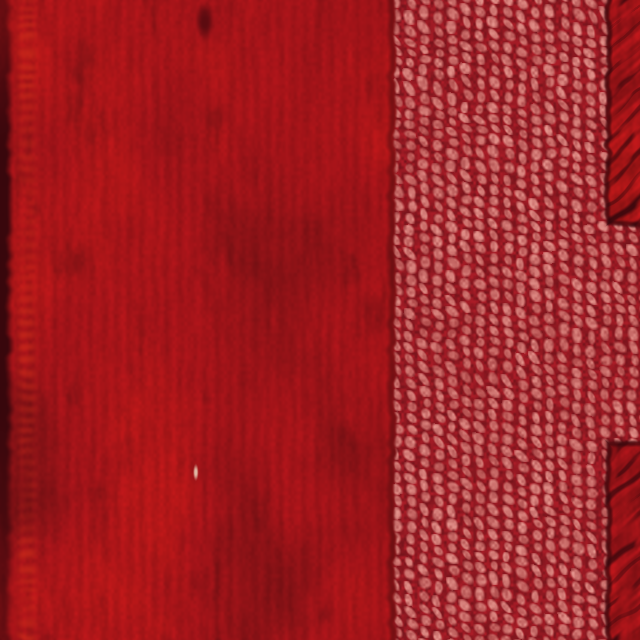
Write a WebGL 1 fragment shader that draws this texture.

```glsl
precision highp float;
// Red ribbed cloth beside a band of pink knitted stitches, with two slashed
// red patches on the right border. Bands are masks; stitches and ribs repeat
// by fract, and hashed value noise supplies the fading, stains and wear.
uniform vec2 u_resolution;

const vec3 RED = vec3(0.635, 0.075, 0.095);
const vec3 EMBER = vec3(0.74, 0.095, 0.09);
const vec3 SHADE = vec3(0.40, 0.06, 0.07);
const vec3 SEAM = vec3(0.20, 0.025, 0.045);
const vec3 GAP = vec3(0.57, 0.095, 0.13);
const vec3 ROSE = vec3(0.75, 0.36, 0.35);
const vec3 PINK = vec3(0.89, 0.58, 0.55);
const vec2 STITCHES = vec2(46.0, 54.0);   // repeats across and down

float hash(vec2 p) {
  vec3 q = fract(vec3(p.xyx) * 0.1031);
  q += dot(q, q.yzx + 33.33);
  return fract((q.x + q.y) * q.z);
}

float noise(vec2 p) {
  vec2 i = floor(p), f = fract(p);
  f = f * f * (3.0 - 2.0 * f);
  return mix(mix(hash(i), hash(i + vec2(1.0, 0.0)), f.x),
             mix(hash(i + vec2(0.0, 1.0)), hash(i + vec2(1.0, 1.0)), f.x), f.y);
}

float fbm(vec2 p) {
  float sum = 0.0, amp = 0.53;
  for (int i = 0; i < 4; i++) {
    sum += amp * noise(p);
    p = p * 2.03 + 17.3;
    amp *= 0.5;
  }
  return sum;
}

// Soft elliptical spot: 1 at its centre, 0 outside its radii.
float spot(vec2 p, vec2 centre, vec2 radii) {
  return 1.0 - smoothstep(0.2, 1.0, length((p - centre) / radii));
}

// Faded plain cloth with fine vertical ribs and stains.
vec3 ribbedCloth(vec2 p) {
  float stain = fbm(p * vec2(5.0, 3.5) + 4.0);
  float fibre = noise(p * vec2(150.0, 22.0));
  float grain = noise(p * vec2(210.0, 170.0));
  float rib = cos(6.28318 * (p.x * 51.0 + 0.25 * noise(p * vec2(8.0, 30.0))));
  vec3 c = mix(RED, EMBER, smoothstep(0.47, 0.80, stain) * 0.75);
  c = mix(c, SHADE, smoothstep(0.50, 0.20, stain) * 0.5);
  c = mix(c, SHADE, smoothstep(0.62, 0.95, fbm(p * vec2(24.0, 10.0))) * 0.6);
  c *= 1.0 + 0.035 * rib + 0.09 * (fibre - 0.5) + 0.08 * (grain - 0.5);
  // Warm selvedge stitches along the left border
  float bead = 0.5 + 0.5 * cos(6.28318 * (p.y * 56.0 + noise(p * 20.0)));
  float selvedge = spot(vec2(p.x, 0.0), vec2(0.042, 0.0), vec2(0.022, 1.0));
  c = mix(c, vec3(0.80, 0.17, 0.10), selvedge * bead * noise(p * vec2(30.0, 16.0)) * 0.7);
  // Worn mark and one pale loose fibre
  c = mix(c, SEAM, 0.6 * spot(p, vec2(0.32, 0.967), vec2(0.018, 0.035)));
  return mix(c, vec3(0.88, 0.72, 0.64), spot(p, vec2(0.306, 0.262), vec2(0.005, 0.015)));
}

// One stitch per cell: a leaning oval, uneven in size, place and colour.
vec3 knit(vec2 p) {
  vec2 q = p * STITCHES;
  q.x += 0.32 * (noise(p * vec2(25.0, 34.0)) - 0.5);
  q.y += 0.7 * hash(vec2(floor(q.x), 7.0)) + 0.7 * noise(p * vec2(9.0, 18.0));
  vec2 cell = floor(q), f = fract(q) - 0.5;
  float size = hash(cell + 11.0), tone = hash(cell + 37.0);
  f.x += f.y * mix(0.08, 0.45, hash(cell + 71.0)) + 0.16 * (tone - 0.5);
  float d = length(f / vec2(mix(0.30, 0.46, size), mix(0.46, 0.64, tone)));
  float thread = 1.0 - smoothstep(0.50, 1.12, d);
  float fuzz = noise(p * vec2(240.0, 210.0));
  float fade = fbm(p * vec2(12.0, 9.0) + 23.0);
  vec3 yarn = mix(ROSE, PINK, clamp(0.2 + 0.5 * tone + 0.9 * (fade - 0.45) + 0.5 * (fuzz - 0.5), 0.0, 1.0));
  vec3 ground = GAP * (0.82 + 0.36 * fuzz);
  return mix(ground, yarn, thread * (0.76 + 0.24 * fuzz));
}

// Red patch crossed by broken dark strokes that rise to the right.
vec3 slashedPatch(vec2 p) {
  float across = p.y - 0.85 * p.x;
  float row = across * 30.0 + 0.5 * noise(p * 26.0);
  float weight = hash(vec2(floor(row), 5.0));
  float slash = 1.0 - smoothstep(0.06, 0.10 + 0.26 * weight, abs(fract(row) - 0.5));
  float broken = smoothstep(0.15, 0.6, noise(vec2(p.x * 45.0, across * 60.0)));
  vec3 c = ribbedCloth(p) * (0.80 + 0.28 * noise(vec2(p.x * 25.0, across * 130.0)));
  return mix(c, SEAM, slash * broken * (0.25 + 0.65 * weight));
}

void main() {
  vec2 p = gl_FragCoord.xy / u_resolution;
  float soft = 0.002 + 0.7 / min(u_resolution.x, u_resolution.y);
  float ragged = 0.007 * (noise(p * vec2(20.0, 75.0)) - 0.5);

  // Main red band and knitted band
  float knitEdge = p.x - 0.617 - ragged;
  vec3 c = mix(ribbedCloth(p), knit(p), smoothstep(-soft, soft, knitEdge));
  c = mix(c, SHADE * 0.85, 0.55 * (1.0 - smoothstep(0.0, 0.010, abs(knitEdge + 0.005))));

  // Right patches, parted by the knit between two heights
  vec2 outer = vec2(0.948 + ragged - p.x, 0.169 - abs(p.y - 0.479) + ragged);
  float patchEdge = -max(outer.x, outer.y);
  c = mix(c, slashedPatch(p), smoothstep(-soft, soft, patchEdge));
  c = mix(c, SEAM, 0.65 * (1.0 - smoothstep(0.001, 0.007, abs(patchEdge - 0.002))));

  // Dark seam at the left border, deepest in the middle
  float depth = 0.55 + 0.4 * smoothstep(0.05, 0.4, p.y) * smoothstep(1.0, 0.75, p.y);
  c = mix(c, SEAM, depth * (1.0 - smoothstep(0.008, 0.024, p.x + ragged)));
  gl_FragColor = vec4(c, 1.0);
}
```
